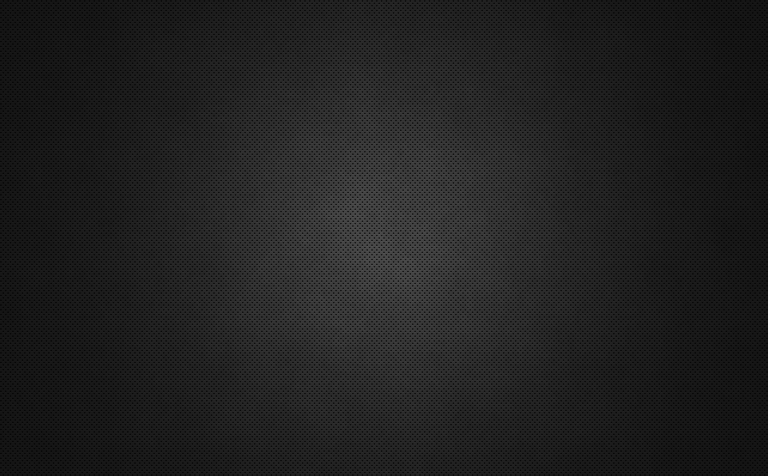
Give the GLSL for this background, as a Shadertoy shader.

```glsl
// A dark perforated metal plate lit by a soft round glow at its centre.
// Holes are a staggered lattice drawn with a repeated distance function;
// the glow is a radial falloff, mottled by gradient noise.

const vec2  GLOW_CENTRE   = vec2(-0.005, 0.005); // from the middle, in heights
const float GLOW_RADIUS   = 0.455;
const float GLOW_POWER    = 1.55;
const float GLOW_STRENGTH = 0.183;
const float BASE_LIGHT    = 0.061;
const float HOLE_PITCH    = 0.01006; // in heights
const float HOLE_RADIUS   = 0.165;   // half width, in pitches
const float HOLE_SQUASH   = 1.1;     // width over height
const float HOLE_DEPTH    = 0.72;
const float RIM_OFFSET    = 0.2;     // in pitches, below each hole
const float RIM_LIGHT     = 0.14;
const float MOTTLE_SCALE  = 9.0;
const float MOTTLE_AMOUNT = 0.17;
const float GRAIN_SCALE   = 75.0;
const float GRAIN_AMOUNT  = 0.08;
const vec3  PLATE_TINT    = vec3(1.0);

// Random gradient in the range -1 to 1
vec2 hashGradient(vec2 cell) {
    vec2 q = vec2(dot(cell, vec2(127.1, 311.7)), dot(cell, vec2(269.5, 183.3)));
    return 2.0 * fract(sin(q) * 43758.5) - 1.0;
}

float gradientNoise(vec2 p) {
    vec2 cell = floor(p);
    vec2 f = fract(p);
    vec2 u = f * f * f * (f * (f * 6.0 - 15.0) + 10.0);
    float a = dot(hashGradient(cell), f);
    float b = dot(hashGradient(cell + vec2(1, 0)), f - vec2(1, 0));
    float c = dot(hashGradient(cell + vec2(0, 1)), f - vec2(0, 1));
    float d = dot(hashGradient(cell + vec2(1, 1)), f - vec2(1, 1));
    return mix(mix(a, b, u.x), mix(c, d, u.x), u.y);
}

// Three octaves, turned a little at each step
float mottle(vec2 p) {
    float sum = 0.0;
    float weight = 0.5;
    for (int i = 0; i < 3; i++) {
        sum += weight * gradientNoise(p);
        p = mat2(1.6, 1.2, -1.2, 1.6) * p + 5.3;
        weight *= 0.6;
    }
    return sum;
}

// Distance to the nearest hole edge in a staggered lattice
float holeDistance(vec2 p) {
    vec2 squash = vec2(1.0, HOLE_SQUASH);
    vec2 corner = (fract(p + 0.5) - 0.5) * squash;
    vec2 centre = (fract(p) - 0.5) * squash;
    return sqrt(min(dot(corner, corner), dot(centre, centre))) - HOLE_RADIUS;
}

float holeMask(vec2 p, float blur) {
    return 1.0 - smoothstep(-blur, blur, holeDistance(p));
}

void mainImage(out vec4 fragColor, in vec2 fragCoord) {
    vec2 p = (fragCoord - 0.5 * iResolution.xy) / iResolution.y;

    // Central glow
    float r = length(p - GLOW_CENTRE) / GLOW_RADIUS;
    float light = BASE_LIGHT + GLOW_STRENGTH * exp(-pow(r, GLOW_POWER));

    // Worn surface
    light *= 1.0 + MOTTLE_AMOUNT * mottle(p * MOTTLE_SCALE)
                 + GRAIN_AMOUNT * gradientNoise(p * GRAIN_SCALE);

    // Perforation with a faint lit lower rim
    vec2 lattice = p / HOLE_PITCH;
    float blur = 0.6 / (iResolution.y * HOLE_PITCH);
    float hole = holeMask(lattice, blur);
    float rim = holeMask(lattice + vec2(0.0, RIM_OFFSET), blur) * (1.0 - hole);
    float coverage = 2.0 * 3.14159 * HOLE_RADIUS * HOLE_RADIUS / HOLE_SQUASH;
    light *= (1.0 - HOLE_DEPTH * hole + RIM_LIGHT * rim) / (1.0 - HOLE_DEPTH * coverage);

    fragColor = vec4(PLATE_TINT * light, 1.0);
}
```
